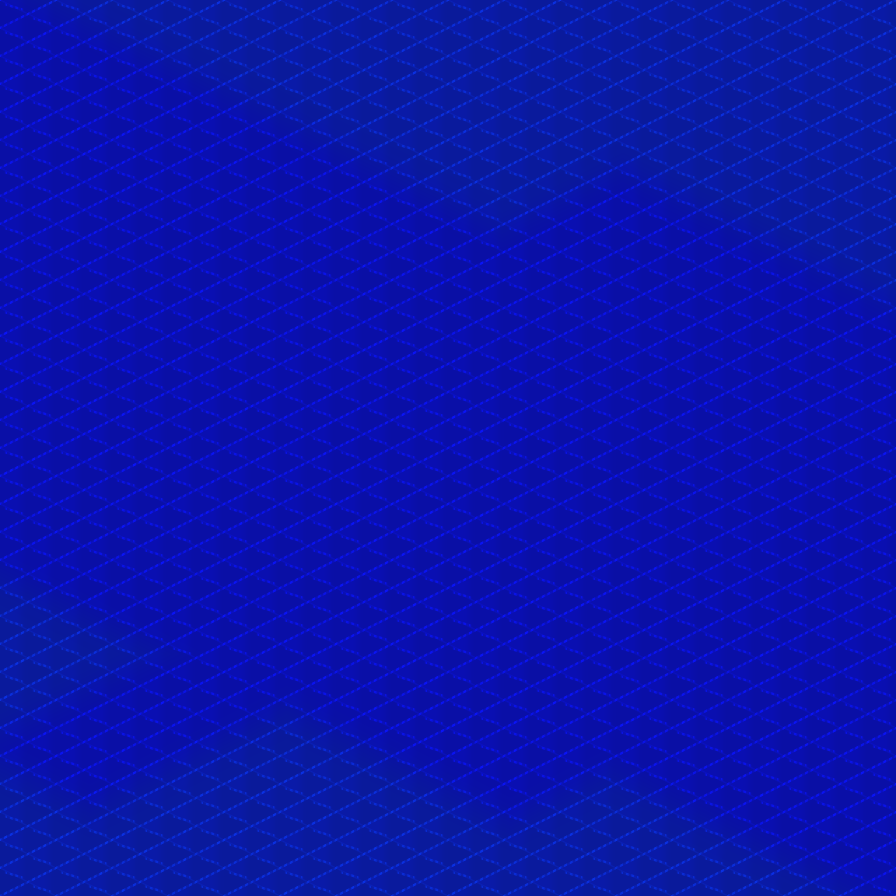
Reproduce this pattern procedurally as a WebGL 1 fragment shader.

```glsl
precision highp float;
// Fine blue lattice of 16 by 32 slanted diamonds with beaded lines and soft teal patches.
uniform vec2 u_resolution;

float hash(vec2 p) {
  vec3 q = fract(vec3(p.xyx) * 0.1031);
  q += dot(q, q.yzx + 33.33);
  return fract((q.x + q.y) * q.z);
}

// Positive inside a wide diamond, measured along y.
float diamond(vec2 p, vec2 centre, float halfHeight) {
  vec2 d = abs(p - centre);
  return halfHeight - d.y - 0.5 * d.x;
}

// Coverage of the lines at whole values of t, with 32 lines per canvas height.
float gridLine(float t, float halfWidth, float pixel) {
  float d = abs(fract(t + 0.5) - 0.5) / 32.0;
  return 1.0 - smoothstep(halfWidth - 0.6 * pixel, halfWidth + 0.6 * pixel, d);
}

// Large, faint patches along the top, right, bottom and left edges.
float tealPatches(vec2 p) {
  float d = diamond(p, vec2(0.56, 1.0), 0.26);
  d = max(d, diamond(p, vec2(1.05, 0.85), 0.22));
  d = max(d, diamond(p, vec2(0.32, -0.04), 0.25));
  d = max(d, diamond(p, vec2(0.68, -0.08), 0.22));
  d = max(d, diamond(p, vec2(0.0, 0.0), 0.15));
  d = max(d, diamond(p, vec2(0.0, 0.27), 0.09));
  return smoothstep(-0.03, 0.035, d);
}

void main() {
  vec2 p = gl_FragCoord.xy / u_resolution;
  float pixel = 1.0 / u_resolution.y;

  // Lattice coordinates: one axis per line direction.
  vec2 lattice = 32.0 * vec2(p.y - 0.5 * p.x, p.y + 0.5 * p.x);
  vec2 cell = floor(lattice);
  vec2 local = fract(lattice);
  float teal = tealPatches(p);

  // Cell fill: the upper left corner of each diamond is a little lighter.
  float slope = 0.5 + 0.5 * (local.x - local.y);
  float tone = 0.045 * smoothstep(0.5, 0.75, slope) + 0.01 * (hash(cell) - 0.5);
  vec3 color = mix(vec3(0.04, 0.06, 0.65), vec3(0.04, 0.10, 0.61), teal);
  color.b += tone;

  // Rising lines: strings of bright beads over a dimmer thread.
  float bead = smoothstep(0.2, 0.8, 0.5 + 0.5 * cos(6.2832 * 160.0 * p.x));
  float wear = mix(0.75, 1.0, hash(floor(vec2(160.0 * p.x + 0.5, lattice.x + 0.5))));
  float rising = gridLine(lattice.x, 0.0014, pixel) * mix(0.25, 0.9, bead) * wear;

  // Falling lines: a faint thread, with a short flatter row of beads on each diamond edge.
  float across = fract(32.0 * p.x) - 0.5;
  float row = gridLine(lattice.y - 0.2 * across, 0.0014, pixel);
  row *= (1.0 - smoothstep(0.25, 0.36, abs(across))) * mix(0.15, 0.7, bead);
  float thread = 0.2 * gridLine(lattice.y, 0.0009, pixel);

  vec3 lineColor = mix(vec3(0.04, 0.08, 1.0), vec3(0.04, 0.20, 0.92), teal);
  color = mix(color, lineColor, max(rising, max(row, thread)));
  gl_FragColor = vec4(color, 1.0);
}
```
